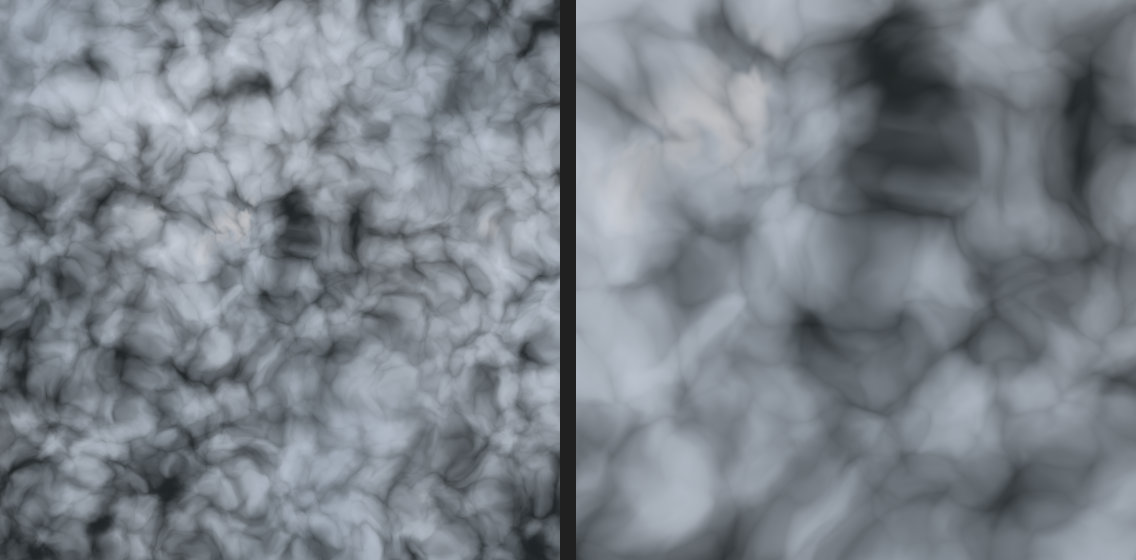
Left: the whole. Right: its middle third, enlarged.
Reproduce this texture procedurally as a Shadertoy shader.

```glsl
// Broken grey cloud deck seen from above: clustered puffs, dark gaps and pale haze banks.

vec2 hash2(vec2 cell) {
    vec3 q = fract(cell.xyx * vec3(0.1031, 0.1030, 0.0973));
    q += dot(q, q.yzx + 33.33);
    return fract((q.xx + q.yz) * q.zy);
}

float valueNoise(vec2 p) {
    vec2 cell = floor(p);
    vec2 f = fract(p);
    vec2 w = f * f * (3.0 - 2.0 * f);
    float bottom = mix(hash2(cell).x, hash2(cell + vec2(1, 0)).x, w.x);
    float top = mix(hash2(cell + vec2(0, 1)).x, hash2(cell + vec2(1, 1)).x, w.x);
    return mix(bottom, top, w.y);
}

// Fractal noise centred on zero
float fbm(vec2 p, int octaves) {
    float sum = 0.0;
    float amplitude = 0.5;
    for (int i = 0; i < octaves; i++) {
        sum += amplitude * (valueNoise(p) - 0.5);
        p = mat2(1.6, 1.2, -1.2, 1.6) * p + 17.3;
        amplitude *= 0.5;
    }
    return sum;
}

vec2 warp(vec2 p, float scale, float amount) {
    return p + amount * vec2(fbm(p * scale + 3.7, 3), fbm(p * scale + 61.2, 3));
}

// Overlapping rounded domes of random height, centred near zero
float puffs(vec2 p) {
    vec2 cell = floor(p);
    float height = -1.0;
    for (int y = -1; y <= 1; y++) {
        for (int x = -1; x <= 1; x++) {
            vec2 neighbour = cell + vec2(x, y);
            vec2 offset = neighbour + hash2(neighbour) - p;
            float peak = mix(0.6, 1.0, hash2(neighbour + 91.7).y);
            height = max(height, peak - dot(offset, offset));
        }
    }
    return height - 0.56;
}

float bank(vec2 p, vec2 centre, float radius) {
    vec2 d = (p - centre) / radius;
    return exp(-dot(d, d));
}

vec3 cloudColor(float light, float warmth) {
    const vec3 gapColor = vec3(0.120, 0.140, 0.145);
    const vec3 puffColor = vec3(0.680, 0.710, 0.750);
    vec3 tint = vec3(1.0 + warmth, 1.0, 1.0 - warmth);
    return mix(gapColor, puffColor, light) * tint;
}

void mainImage(out vec4 fragColor, in vec2 fragCoord) {
    vec2 uv = fragCoord / iResolution.xy;
    vec2 broad = warp(uv, 5.0, 0.22);
    vec2 curled = warp(warp(uv, 11.0, 0.07), 38.0, 0.022);

    // Broad cover: haze banks and one open corner
    float haze = bank(broad, vec2(0.0, 0.90), 0.19)
               + bank(broad, vec2(0.62, 0.21), 0.18)
               + 0.6 * bank(broad, vec2(0.73, 0.82), 0.17);
    float opening = bank(broad, vec2(0.93, 0.13), 0.11);
    float cover = 0.85 * fbm(uv * 3.2 + 8.1, 3) + 0.8 * fbm(uv * 8.0 + 24.6, 4);

    // Puffs and wisps, flattened inside the haze
    float detail = 0.72 * puffs(curled * 17.0)
                 + 0.32 * puffs(curled * 36.0 + 40.0)
                 + 0.65 * fbm(curled * 24.0, 4);
    detail *= mix(1.0, 0.45, clamp(haze, 0.0, 1.0));

    float light = 0.62 + cover + detail + 0.22 * haze - 0.36 * opening;
    light -= 0.4 * max(light - 0.92, 0.0);
    light = 0.5 * (light + sqrt(light * light + 0.008));

    // Sparse sunlit tops, slightly warm
    float tops = smoothstep(0.20, 0.36, fbm(uv * 6.0 + 52.4, 2));
    tops *= smoothstep(-0.05, 0.22, fbm(curled * 26.0 + 12.0, 4));
    tops *= smoothstep(0.45, 0.85, light);

    float warmth = 0.04 * fbm(uv * 4.0 + 77.0, 2) - 0.015 * haze;
    vec3 color = cloudColor(light, warmth);
    color = mix(color, vec3(0.86, 0.84, 0.83), 0.75 * tops);
    fragColor = vec4(color, 1.0);
}
```
